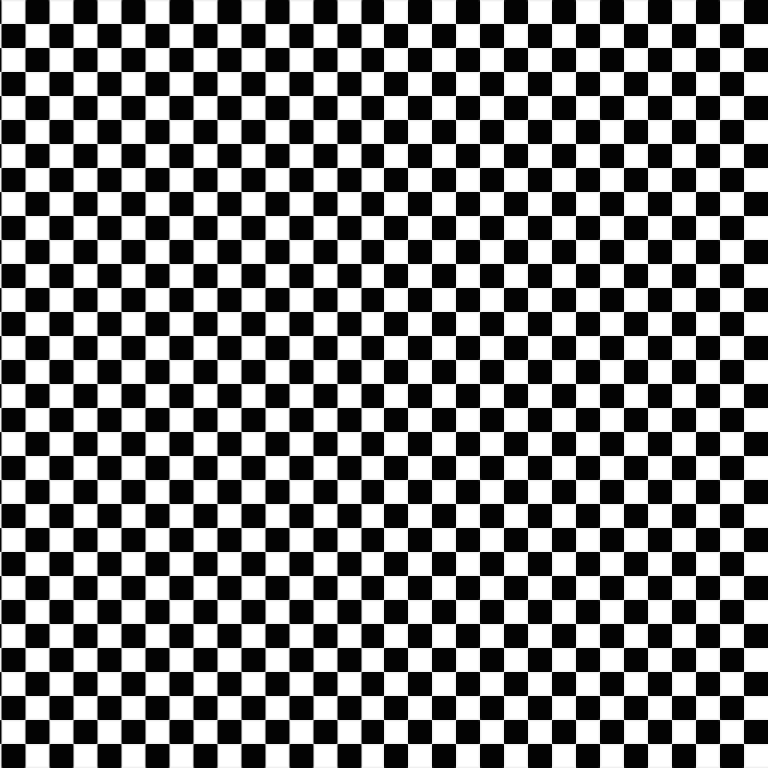
This pattern is drawn by a WebGL 2 fragment shader. Its source:

```glsl
#version 300 es
precision highp float;
// Checkerboard of 32 by 32 black and white cells, white at the top left.
// Columns in the left half sit slightly to the right; the shift eases in and out
// inside two columns so the board wraps. Cell rims are faintly grey.

uniform vec2 u_resolution;
out vec4 outColor;

// Small sideways shift of the left half, in cells; periodic over 32 columns.
float columnShift(float x) {
  return 0.0625 * (1.0 - smoothstep(15.2, 15.8, x) + smoothstep(31.2, 31.8, x));
}

void main() {
  vec2 board = gl_FragCoord.xy / u_resolution * 32.0;
  board.x -= columnShift(board.x);

  // Distances to the nearest vertical and horizontal cell edges
  vec2 edge = 0.5 - abs(fract(board) - 0.5);
  float rim = min(edge.x, edge.y);
  float corner = max(edge.x, edge.y);

  // Parity of the cell: +1 for white, -1 for black
  vec2 cell = floor(board);
  float side = mod(cell.x + cell.y, 2.0) * 2.0 - 1.0;

  // White cells dim at the rim, black cells lift a little at the corners
  float white = mix(0.94, 1.0, smoothstep(0.04, 0.08, rim));
  float black = mix(0.12, 0.01, smoothstep(0.04, 0.08, corner));

  // Blend across the edge over one pixel, measured in cells
  float halfPixel = 16.0 / min(u_resolution.x, u_resolution.y);
  float coverage = smoothstep(-halfPixel, halfPixel, side * rim);

  outColor = vec4(vec3(mix(black, white, coverage)), 1.0);
}
```
